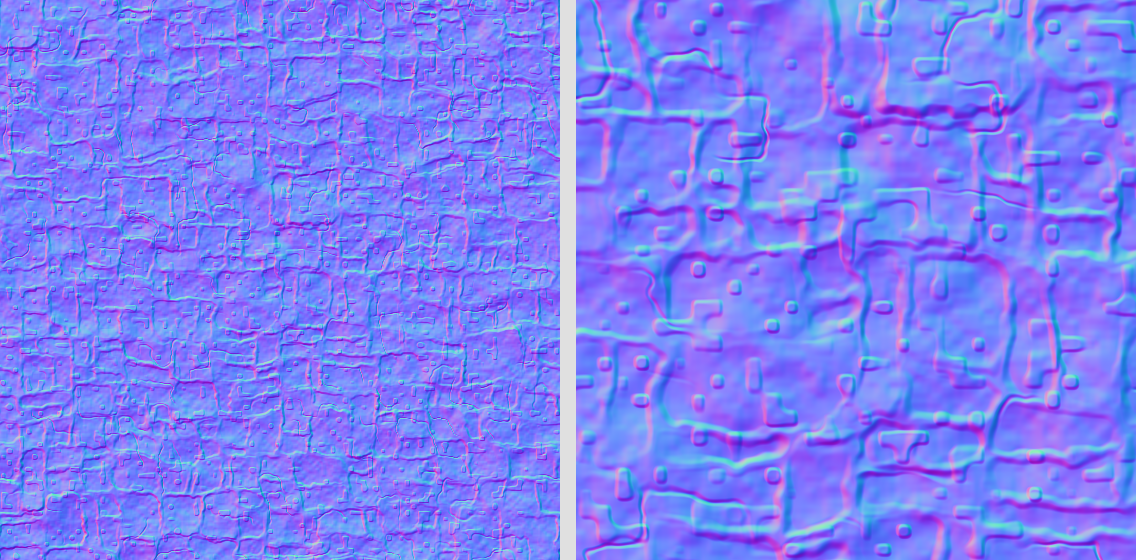
Left: the whole. Right: its middle third, enlarged.
Reproduce this texture map procedurally as a WebGL 1 fragment shader.

```glsl
precision highp float;
uniform vec2 u_resolution;

const float GRID = 10.0; // even, so the alternating cells wrap

float hash(vec2 p) {
  return fract(sin(dot(p, vec2(127.1, 311.7))) * 43758.55);
}

// Value noise with f lattice points per cell, wrapping over the canvas
float noise(vec2 p, float f) {
  vec2 x = p * f, i = floor(x), u = x - i;
  u = u * u * u * (u * (u * 6.0 - 15.0) + 10.0);
  vec2 a = mod(i, GRID * f), b = mod(i + 1.0, GRID * f);
  return mix(mix(hash(a), hash(vec2(b.x, a.y)), u.x),
             mix(hash(vec2(a.x, b.y)), hash(b), u.x), u.y);
}

vec2 noise2(vec2 p, float f) {
  return vec2(noise(p + 3.3, f), noise(p + 7.7, f)) - 0.5;
}

float smoothMin(float a, float b, float k) {
  float h = max(k - abs(a - b), 0.0) / k;
  return min(a, b) - h * h * k * 0.25;
}

// Grid vertex shifted along the axis its joint line may slide on
vec2 joint(vec2 v) {
  return v + (hash(mod(v, GRID) + 0.37) - 0.5) * vec2(0.64, 0.5);
}

// Interlocking rectangle of cell c: its joints alternate around the corners
void cellBounds(vec2 c, out vec2 lo, out vec2 hi) {
  vec2 a = joint(c), b = joint(c + vec2(1.0, 0.0));
  vec2 t = joint(c + vec2(0.0, 1.0)), o = joint(c + 1.0);
  bool even = mod(c.x + c.y, 2.0) < 0.5;
  lo = even ? vec2(a.x, b.y) : vec2(t.x, a.y);
  hi = even ? vec2(o.x, t.y) : vec2(b.x, o.y);
}

float height(vec2 p) {
  // Wavy courses with ragged joints
  vec2 q = p + 0.24 * noise2(p, 1.0) + 0.06 * noise2(p, 5.0) + 0.035 * noise2(p, 13.0);

  // Find the block that contains the point
  vec2 lo = vec2(0.0), hi = vec2(1.0), id = vec2(0.0);
  float best = -9.0;
  for (int j = -1; j <= 1; j++) {
    for (int i = -1; i <= 1; i++) {
      vec2 c = floor(q) + vec2(float(i), float(j)), l, h;
      cellBounds(c, l, h);
      vec2 m = min(q - l, h - q);
      float inside = min(m.x, m.y);
      if (inside > best) {
        best = inside;
        lo = l;
        hi = h;
        id = mod(c, GRID);
      }
    }
  }
  vec2 side = min(q - lo, hi - q);
  float d = smoothMin(side.x, side.y, 0.12);

  // Split blocks into smaller stones and slivers with slanted cuts
  for (int k = 0; k < 4; k++) {
    vec2 size = hi - lo, off = q - 0.5 * (lo + hi);
    float r = hash(id + float(k) * 5.3 + 0.7);
    if (hash(id + float(k) * 2.9 + 1.9) < 0.14 + 0.42 * size.x * size.y) {
      bool upright = size.x > size.y * (0.7 + 0.9 * hash(id + 4.1));
      float shift = (r - 0.5) * 0.56, slant = (hash(id + 8.6) - 0.5) * 0.3;
      float cut = upright ? off.x - shift * size.x + slant * off.y
                          : off.y - shift * size.y + slant * off.x;
      d = smoothMin(d, abs(cut), 0.07);
      vec2 edge = 0.5 * (lo + hi) + shift * size;
      vec2 axis = upright ? vec2(1.0, 0.0) : vec2(0.0, 1.0);
      if (cut > 0.0) lo = mix(lo, edge, axis);
      else hi = mix(hi, edge, axis);
      id += cut > 0.0 ? 17.3 : 31.7;
    }
  }

  // Bevelled, slightly domed and tilted stone face
  vec2 size = hi - lo, off = q - 0.5 * (lo + hi);
  vec2 tilt = (vec2(hash(id + 2.2), hash(id + 6.4)) - 0.5) * vec2(0.12, 0.2);
  float face = smoothstep(0.004, 0.055, d);
  float h = 0.028 * face;
  h += face * (dot(tilt, off) - 0.05 * off.x * off.x / size.x - 0.15 * off.y * off.y / size.y);

  // Rough grain over several scales
  float f = 2.0;
  for (int k = 0; k < 4; k++) {
    h += (noise(p + f * 0.31, f) - 0.5) * 0.15 / f;
    f *= 2.0;
  }

  // Thin broken veins and chips
  float vein = abs(noise(q + 1.7, 3.0) - 0.5);
  float broken = smoothstep(0.5, 0.75, noise(p + 5.1, 2.0));
  h += 0.016 * broken * (1.0 - smoothstep(0.0, 0.06, vein));
  return h - 0.018 * smoothstep(0.72, 0.9, noise(p + 2.6, 9.0));
}

void main() {
  vec2 p = gl_FragCoord.xy / u_resolution * GRID;
  float e = 0.016, h = height(p);
  vec2 slope = vec2(height(p + vec2(e, 0.0)) - h, height(p + vec2(0.0, e)) - h) / e;
  // Green points down
  vec3 normal = normalize(vec3(-slope.x, slope.y, 1.0));
  gl_FragColor = vec4(0.5 + 0.5 * normal - vec3(0.012, 0.005, 0.0), 1.0);
}
```
